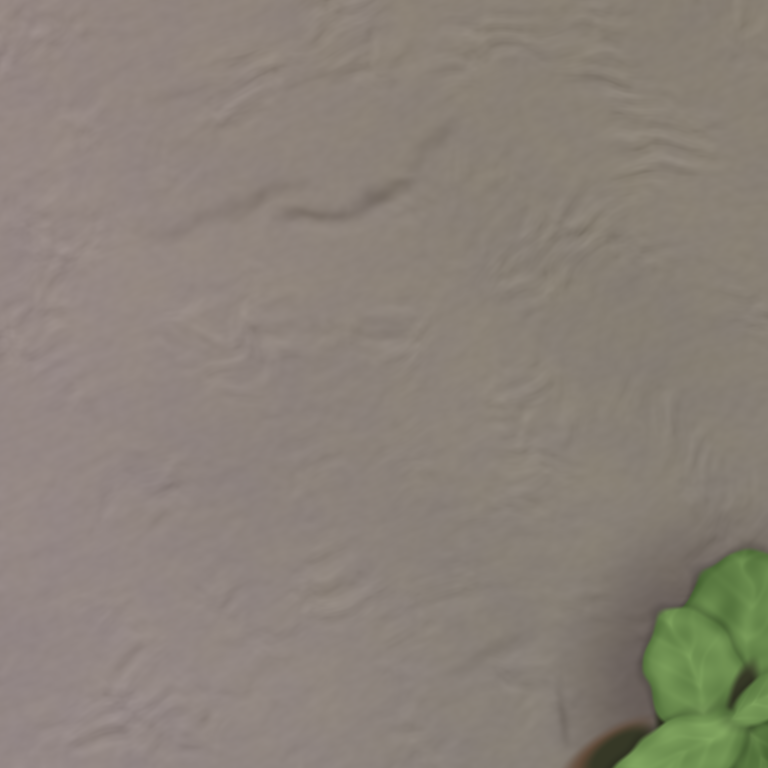
Write a WebGL 1 fragment shader that draws this texture.

```glsl
precision highp float;
// Faint, patchy slanted dents on a grey-brown wall with green leaves in the lower right corner.
uniform vec2 u_resolution;

#define GRAIN_ANGLE 0.42
#define GRAIN_SCALE vec2(21.0, 42.0)
#define RELIEF 0.042
#define MOTTLE 0.020
#define CREASE_DEPTH 0.105
#define EDGE_BLUR 0.0035
#define WALL_LEFT vec3(0.582, 0.531, 0.520)
#define WALL_RIGHT vec3(0.530, 0.499, 0.458)
#define LEAF_DARK vec3(0.32, 0.44, 0.23)
#define LEAF_LIGHT vec3(0.50, 0.64, 0.37)
#define GAP_COLOR vec3(0.21, 0.22, 0.15)
#define SOIL_COLOR vec3(0.38, 0.29, 0.22)

vec2 hashGradient(vec2 cell) {
  float h = fract(sin(dot(cell, vec2(127.1, 311.7))) * 43758.5);
  return vec2(cos(6.2832 * h), sin(6.2832 * h));
}

float gradientNoise(vec2 p) {
  vec2 i = floor(p), f = fract(p);
  vec2 u = f * f * f * (f * (f * 6.0 - 15.0) + 10.0);
  vec2 e = vec2(1.0, 0.0);
  float low = mix(dot(hashGradient(i), f), dot(hashGradient(i + e), f - e), u.x);
  float high = mix(dot(hashGradient(i + e.yx), f - e.yx),
                   dot(hashGradient(i + 1.0), f - 1.0), u.x);
  return mix(low, high, u.y);
}

vec2 rotate(vec2 p, float angle) {
  float c = cos(angle), s = sin(angle);
  return vec2(c * p.x + s * p.y, c * p.y - s * p.x);
}

// Height of the dents, stretched along the grain and broken into short pieces
float relief(vec2 p) {
  vec2 q = rotate(p, GRAIN_ANGLE + 0.15 * gradientNoise(p * 3.0)) * GRAIN_SCALE;
  q += 0.8 * vec2(gradientNoise(p * 16.0), gradientNoise(p * 16.0 + 31.0));
  float height = 0.0, amplitude = 0.6;
  for (int octave = 0; octave < 3; octave++) {
    height += amplitude * gradientNoise(q);
    q = rotate(q, 0.3) * 1.9 + 17.3;
    amplitude *= 0.5;
  }
  return height;
}

// Soft stroke from a to b, strongest at its middle
float stroke(vec2 p, vec2 a, vec2 b, float width) {
  vec2 axis = b - a;
  float t = clamp(dot(p - a, axis) / dot(axis, axis), 0.0, 1.0);
  float d = length(p - a - t * axis) / width;
  return exp(-d * d) * (0.35 + 2.6 * t * (1.0 - t));
}

float creases(vec2 p) {
  p += 0.012 * vec2(gradientNoise(p * 24.0), gradientNoise(p * 24.0 + 40.0));
  float c = 0.85 * stroke(p, vec2(0.36, 0.722), vec2(0.46, 0.724), 0.011);
  c = max(c, 0.85 * stroke(p, vec2(0.44, 0.718), vec2(0.535, 0.763), 0.011));
  c = max(c, 0.35 * stroke(p, vec2(0.53, 0.775), vec2(0.59, 0.840), 0.009));
  c = max(c, 0.58 * stroke(p, vec2(0.29, 0.720), vec2(0.385, 0.762), 0.013));
  c = max(c, 0.33 * stroke(p, vec2(0.19, 0.685), vec2(0.31, 0.730), 0.012));
  c = max(c, 0.42 * stroke(p, vec2(0.37, 0.888), vec2(0.475, 0.925), 0.006));
  c = max(c, 0.30 * stroke(p, vec2(0.20, 0.870), vec2(0.31, 0.900), 0.007));
  c = max(c, 0.35 * stroke(p, vec2(0.59, 0.125), vec2(0.69, 0.178), 0.009));
  return c * (0.9 + 0.6 * gradientNoise(p * 32.0));
}

vec3 wall(vec2 p) {
  vec3 color = mix(WALL_LEFT, WALL_RIGHT, smoothstep(-0.1, 0.85, p.x + 0.12 * (p.y - 0.5)));
  color += vec3(0.010, 0.003, -0.006) * (p.y - 0.5);
  color += MOTTLE * gradientNoise(p * 4.0) * vec3(1.0, 0.9, 0.7);
  color += 0.012 * gradientNoise(p * 20.0 + 8.0) * vec3(0.8, 0.8, -0.3);
  // Lit slopes, strong in some patches and almost flat in others
  vec2 slope = vec2(-0.003, 0.006);
  float patchiness = 0.30 + 1.2 * smoothstep(-0.15, 0.45, gradientNoise(p * 8.0 + 5.0));
  float tilt = relief(p + slope) - relief(p - slope);
  color += RELIEF * patchiness * (tilt - 0.5 * max(-tilt - 0.25, 0.0));
  color += 0.012 * gradientNoise(rotate(p, GRAIN_ANGLE) * vec2(65.0, 100.0));
  float lip = creases(p + vec2(-0.006, 0.019));
  return color - CREASE_DEPTH * creases(p) + 0.018 * lip;
}

// Coverage of a soft, tilted ellipse
float blob(vec2 p, vec2 center, vec2 radius, float angle, float blur) {
  float d = (length(rotate(p - center, angle) / radius) - 1.0) * min(radius.x, radius.y);
  return 1.0 - smoothstep(-blur, blur, d);
}

// Uneven oval blade with a soft midrib, side veins and a darker rim
vec3 addLeaf(vec3 under, vec2 p, vec2 base, vec2 tip, float width, float tone) {
  vec2 axis = tip - base;
  float len = length(axis);
  vec2 dir = axis / len, r = p - base;
  vec2 q = vec2(dot(r, dir) / len, (dir.x * r.y - dir.y * r.x) / width);
  q += vec2(0.08, 0.22) * gradientNoise(p * 22.0 + 3.0);
  float d = (length(vec2(2.0 * q.x - 1.0, q.y)) - 1.0) * width;
  float side = abs(q.y);
  float midrib = exp(-pow(side * width / 0.005, 2.0));
  float veins = pow(0.5 + 0.5 * cos(28.0 * (q.x - 0.4 * side)), 4.0) * (1.0 - side);
  float light = tone + 0.55 * gradientNoise(p * 26.0) + 0.12 * midrib + 0.16 * veins;
  light -= 0.35 * smoothstep(-0.016, 0.0, d) + 0.16 * step(0.0, q.y) * smoothstep(0.0, 0.2, side);
  vec3 color = mix(LEAF_DARK, LEAF_LIGHT, clamp(light, -0.3, 1.1));
  under *= 1.0 - 0.15 * (1.0 - smoothstep(0.0, 0.012, d));
  return mix(under, color, 1.0 - smoothstep(-EDGE_BLUR, EDGE_BLUR, d));
}

void main() {
  vec2 p = gl_FragCoord.xy / u_resolution;
  vec3 color = wall(p);

  // Cast shadow, thin stem and soil
  float shade = 1.0 - smoothstep(0.09, 0.25, length((p - vec2(0.94, 0.09)) * vec2(1.0, 0.85)));
  color *= 1.0 - shade * vec3(0.24, 0.27, 0.25);
  color -= 0.05 * stroke(p, vec2(0.728, 0.10), vec2(0.738, 0.03), 0.006);
  color = mix(color, SOIL_COLOR, blob(p, vec2(0.79, 0.022), vec2(0.060, 0.020), 0.6, 0.008));
  color = mix(color, GAP_COLOR, blob(p, vec2(0.805, 0.020), vec2(0.050, 0.022), 0.6, 0.007));
  color = mix(color, GAP_COLOR, blob(p, vec2(0.95, 0.06), vec2(0.095, 0.09), 0.0, 0.006));

  // Leaves from back to front
  color = addLeaf(color, p, vec2(0.98, 0.07), vec2(0.970, 0.285), 0.088, 0.42);
  color = addLeaf(color, p, vec2(0.97, 0.07), vec2(1.02, -0.06), 0.045, 0.15);
  color = addLeaf(color, p, vec2(0.94, 0.03), vec2(0.870, 0.205), 0.064, 0.62);
  color = mix(color, GAP_COLOR, blob(p, vec2(0.967, 0.10), vec2(0.014, 0.037), -0.35, 0.006));
  color = addLeaf(color, p, vec2(0.965, 0.065), vec2(0.79, -0.06), 0.054, 0.78);
  color = addLeaf(color, p, vec2(0.955, 0.065), vec2(1.06, 0.13), 0.026, 0.80);
  gl_FragColor = vec4(clamp(color, 0.0, 1.0), 1.0);
}
```
